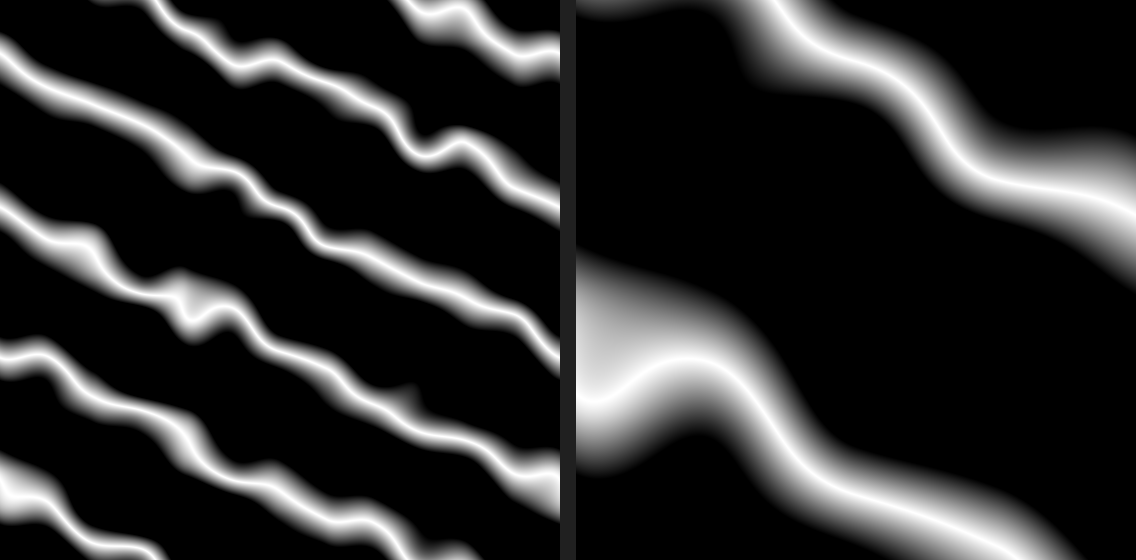
Left: the whole. Right: its middle third, enlarged.
A Shadertoy shader for this pattern:

```glsl
// Diagonal glowing veins on black: a sloped stripe phase is bent by value noise,
// then shaped into a ridge with a sharp bright crest and a linear falloff.
// Whole stripe counts and a wrapping noise lattice make the tile seamless.

const vec2  STRIPES     = vec2(2.0, 4.0);  // stripe repeats across and down
const float CREST_PHASE = 0.5;             // crest position within one repeat
const float HALF_WIDTH  = 0.18;            // ridge half width, in repeats
const int   NOISE_CELLS = 12;              // lattice cells per tile side
const float WARP        = 0.30;            // noise displacement, in repeats
const uint  SEED        = 23u;
const vec3  BACKGROUND  = vec3(0.0);
const vec3  CREST       = vec3(1.0);

// Integer hash of a lattice point, wrapped to the tile, in 0..1
float hashCell(ivec2 cell) {
    uvec2 c = uvec2((cell + NOISE_CELLS) % NOISE_CELLS);
    uint h = c.x + c.y * uint(NOISE_CELLS) + SEED * 1013u;
    h = h * 747796405u + 2891336453u;
    h = ((h >> ((h >> 28u) + 4u)) ^ h) * 277803737u;
    h = (h >> 22u) ^ h;
    return float(h & 0xffffu) / 65535.0;
}

// Smooth value noise that repeats over the unit square
float tileNoise(vec2 uv) {
    vec2 p = uv * float(NOISE_CELLS);
    ivec2 cell = ivec2(floor(p));
    vec2 f = fract(p);
    f = f * f * (3.0 - 2.0 * f);
    float low  = mix(hashCell(cell), hashCell(cell + ivec2(1, 0)), f.x);
    float high = mix(hashCell(cell + ivec2(0, 1)), hashCell(cell + ivec2(1, 1)), f.x);
    return mix(low, high, f.y);
}

void mainImage(out vec4 fragColor, in vec2 fragCoord) {
    vec2 uv = fragCoord / iResolution.xy;

    // Sloped stripes, bent by the noise
    float phase = dot(uv, STRIPES) + WARP * (tileNoise(uv) - 0.5);
    float offset = fract(phase - CREST_PHASE + 0.5) - 0.5;

    // Round the crest over about half a pixel
    float soft = 0.5 * length(STRIPES / iResolution.xy);
    float dist = sqrt(offset * offset + soft * soft) - soft;

    float ridge = clamp(1.0 - dist / HALF_WIDTH, 0.0, 1.0);
    fragColor = vec4(mix(BACKGROUND, CREST, ridge), 1.0);
}
```
